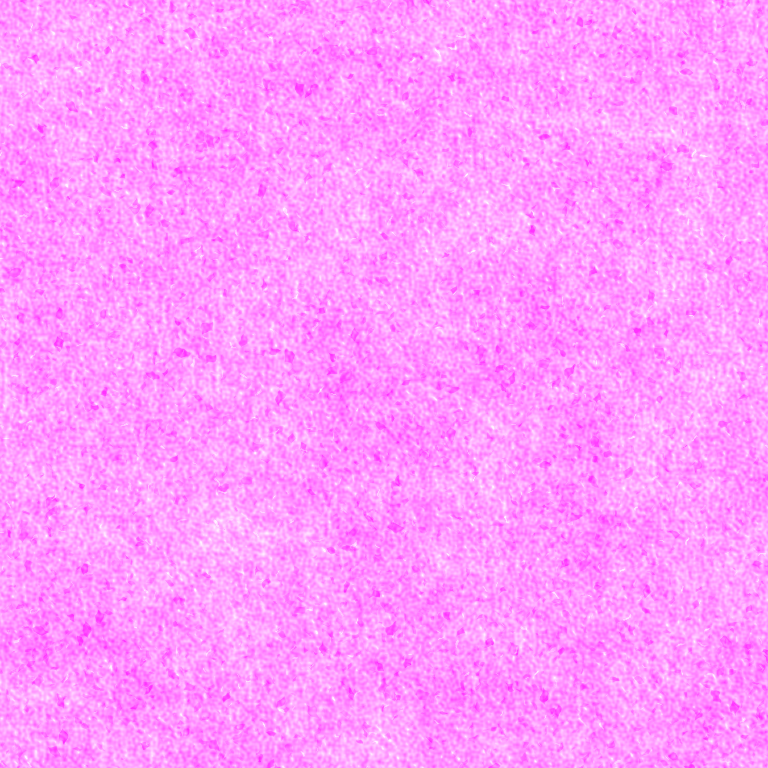
Reproduce this texture procedurally as a WebGL 1 fragment shader.

```glsl
precision highp float;
// Rough pink plaster: fine embossed grain over soft mottling, with small
// angular magenta flakes and a few pale raised slivers. Layers of gradient
// noise and scattered shapes set one tone, which drives the green channel.

uniform vec2 u_resolution;

vec2 hash2(vec2 cell) {
  vec3 q = fract(cell.xyx * vec3(0.1031, 0.1030, 0.0973));
  q += dot(q, q.yzx + 33.33);
  return fract((q.xx + q.yz) * q.zy);
}

vec2 gradientAt(vec2 cell) {
  float angle = 6.2832 * hash2(cell).x;
  return vec2(cos(angle), sin(angle));
}

float gradientNoise(vec2 p) {
  vec2 i = floor(p), f = p - i;
  vec2 u = f * f * f * (f * (f * 6.0 - 15.0) + 10.0);
  float a = dot(gradientAt(i), f);
  float b = dot(gradientAt(i + vec2(1, 0)), f - vec2(1, 0));
  float c = dot(gradientAt(i + vec2(0, 1)), f - vec2(0, 1));
  float d = dot(gradientAt(i + vec2(1, 1)), f - vec2(1, 1));
  return mix(mix(a, b, u.x), mix(c, d, u.x), u.y);
}

mat2 rotation(float angle) {
  float c = cos(angle), s = sin(angle);
  return mat2(c, -s, s, c);
}

// Surface height, in two octaves of crumbs
float height(vec2 p) {
  return gradientNoise(p * 105.0 + 7.0) + 0.5 * gradientNoise(p * 187.0 + 31.0);
}

// Strength of the ragged, clipped boxes scattered one per grid cell
float flakes(vec2 p, float cells, float chance, float radius, float stretch) {
  vec2 home = floor(p * cells);
  float strength = 0.0;
  for (int y = -1; y <= 1; y++) {
    for (int x = -1; x <= 1; x++) {
      vec2 cell = home + vec2(x, y);
      vec2 pick = hash2(cell + 211.0);
      vec2 shape = hash2(cell + 467.0);
      vec2 q = p - (cell + hash2(cell + 83.0)) / cells;
      q = rotation(6.2832 * shape.x) * q;
      q.x += 0.35 * q.y;
      float size = radius * mix(0.45, 1.0, shape.y * shape.y);
      float edge = max(abs(q.x) * stretch, abs(q.y));
      edge = max(edge, dot(q, vec2(0.8, 0.7))) - size;
      float cover = 1.0 - smoothstep(-0.0012, 0.0012, edge);
      strength = max(strength, cover * step(pick.x, chance) * mix(0.4, 1.0, pick.y));
    }
  }
  return strength;
}

void main() {
  vec2 p = gl_FragCoord.xy / min(u_resolution.x, u_resolution.y);

  // Broad and medium mottling
  float broad = gradientNoise(p * 5.0 + 3.0);
  float tone = 0.602 + 0.09 * broad;
  tone += 0.11 * gradientNoise(p * 15.0 + 19.0);
  tone += 0.16 * gradientNoise(p * 48.0 + 57.0);

  // Fine grain, lit from one side
  vec2 light = vec2(0.0014, 0.0006);
  float relief = height(p + light) - height(p - light);
  tone += 0.18 * relief + 0.24 * gradientNoise(p * 185.0 + 91.0);
  tone += 0.22 * smoothstep(0.35, 0.9, relief);

  // Ragged edges for the scattered pieces
  vec2 ragged = p + 0.004 * vec2(gradientNoise(p * 120.0 + 13.0),
                                 gradientNoise(p * 120.0 + 71.0));
  float crowding = 0.35 - 0.5 * broad;
  tone -= 0.25 * flakes(ragged, 38.0, crowding, 0.0075, 1.3);
  tone -= 0.17 * flakes(ragged + 5.0, 80.0, crowding, 0.0045, 1.5);
  tone += 0.20 * flakes(ragged + 9.0, 45.0, 0.22, 0.0055, 3.5);

  gl_FragColor = vec4(1.0, clamp(tone, 0.2, 0.95), 1.0, 1.0);
}
```
